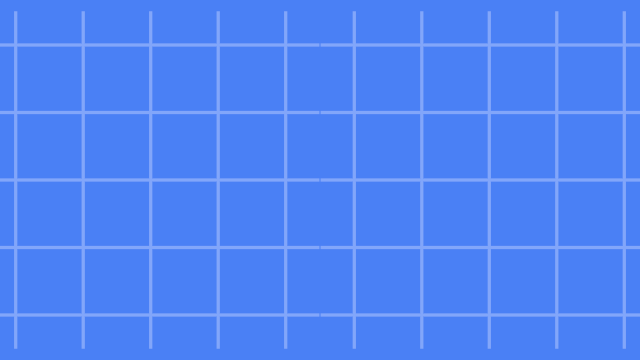
Reproduce this pattern procedurally as a Shadertoy shader.

```glsl
// Pale square grid on blue, laid in five-cell tiles with hairline seams.

const vec3 BLUE = vec3(0.29, 0.50, 0.96);
const vec3 PALE_BLUE = vec3(0.51, 0.65, 0.98);

// Lengths are fractions of the canvas height.
const float CELL = 0.1875;
const float LINE_WIDTH = 0.0091;
const float SEAM_WIDTH = 0.003;
const float CELLS_PER_TILE = 5.0;

// Share of a pixel lying inside a shape at signed distance d.
float coverage(float d, float pixel) {
    return clamp(0.5 - d / pixel, 0.0, 1.0);
}

// Distance to the nearest multiple of spacing on each axis.
vec2 gridDistance(vec2 p, float spacing) {
    return abs(p - spacing * round(p / spacing));
}

// Grid lines clipped to a square tile centred on the origin.
float gridTile(vec2 p, float tileSize, float pixel) {
    vec2 lines = gridDistance(p, CELL) - 0.5 * LINE_WIDTH;
    vec2 edges = abs(p) - 0.5 * tileSize;
    float grid = coverage(min(lines.x, lines.y), pixel);
    return grid * coverage(edges.x, pixel) * coverage(edges.y, pixel);
}

void mainImage(out vec4 fragColor, in vec2 fragCoord) {
    float pixel = 1.0 / iResolution.y;
    vec2 p = (fragCoord - 0.5 * iResolution.xy) * pixel;

    // Tiles repeat sideways, with a seam on the canvas centre.
    float tileSize = CELL * CELLS_PER_TILE;
    float period = tileSize + SEAM_WIDTH;
    p.x = mod(p.x, period) - 0.5 * period;

    float ink = gridTile(p, tileSize, pixel);
    fragColor = vec4(mix(BLUE, PALE_BLUE, ink), 1.0);
}
```
